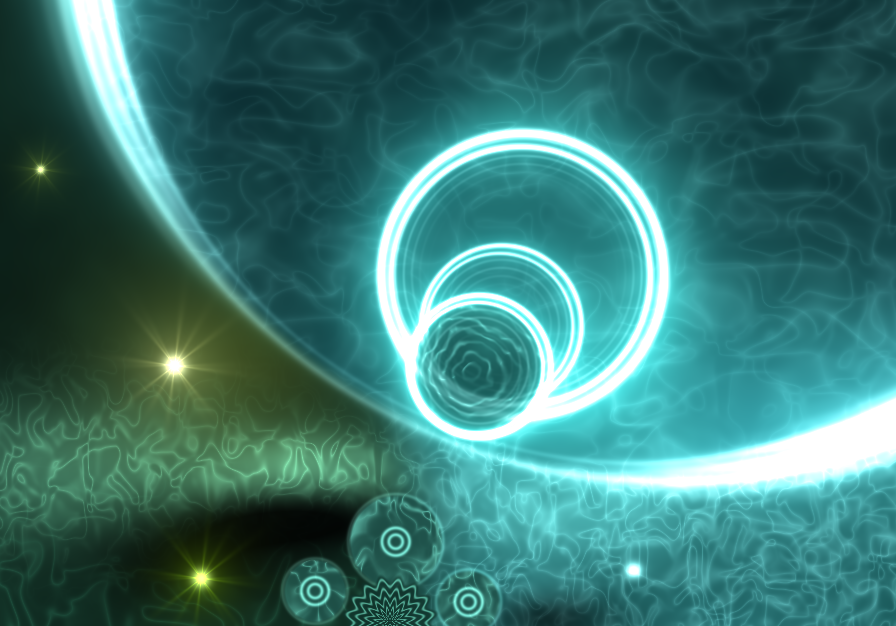
Give the GLSL for this background, as a Shadertoy shader.

```glsl
float hash(vec2 p) {
    return fract(sin(dot(p, vec2(127.1, 311.7))) * 43758.5453);
}

float noise(vec2 p) {
    vec2 i = floor(p), f = fract(p);
    f = f * f * (3.0 - 2.0 * f);
    return mix(mix(hash(i), hash(i + vec2(1, 0)), f.x),
               mix(hash(i + vec2(0, 1)), hash(i + vec2(1, 1)), f.x), f.y);
}

float fbm(vec2 p) {
    float sum = 0.0, amp = 0.5;
    for (int i = 0; i < 4; i++) {
        sum += amp * noise(p);
        p = mat2(1.6, 1.2, -1.2, 1.6) * p + 7.3;
        amp *= 0.5;
    }
    return sum;
}

// Soft threads along the middle level of warped noise
float threads(vec2 p) {
    vec2 warp = vec2(noise(p * 0.5), noise(p * 0.5 + 19.0));
    float n = noise(p + 3.0 * warp);
    return pow(1.0 - abs(2.0 * n - 1.0), 3.5);
}

float blob(vec2 p, vec2 center, vec2 size) {
    vec2 q = (p - center) / size;
    return exp(-dot(q, q));
}

float line(float d, float width) {
    return exp(-d * d / (width * width));
}

// Double luminous ring with a soft halo
vec3 ring(vec2 p, vec2 center, float radius, float width, float halo) {
    float d = length(p - center) - radius;
    float inner = length(p - center + vec2(0.003, 0.002)) - radius * 0.915;
    float core = line(d, width) + 0.75 * line(inner, width * 0.75);
    float streak = 0.12 * line(d + 0.03, 0.025) * pow(0.5 + 0.5 * sin(d * 480.0), 3.0);
    return vec3(0.90, 1.0, 1.0) * (core + streak)
         + vec3(0.15, 0.44, 0.43) * exp(-abs(d + 0.005) / halo);
}

// Star with a soft core and tapering rays
vec3 star(vec2 p, vec2 center, float size, vec3 tint) {
    vec2 q = (p - center) / size;
    float r = length(q), a = atan(q.y, q.x);
    float rays = pow(abs(cos(a * 4.0 + 0.5)), 30.0) + 0.6 * pow(abs(cos(a * 3.0)), 40.0);
    return tint * (0.5 * exp(-r * 0.9) + rays * exp(-r) * 0.35)
         + mix(tint, vec3(1), 0.6) * exp(-r * r * 6.0);
}

void mainImage(out vec4 fragColor, in vec2 fragCoord) {
    vec2 p = fragCoord / iResolution.y;
    float arc = length(p - vec2(1.067, 1.195)) - 0.966;
    float fine = threads(p * 34.0);
    float broad = threads(p * vec2(13.0, 19.0) + 5.0);
    float cloud = fbm(p * 6.0);

    // Teal space inside the great arc
    vec3 inside = mix(vec3(0.02, 0.12, 0.14), vec3(0.08, 0.25, 0.25), cloud);
    inside += vec3(0.08, 0.26, 0.25) * blob(p, vec2(0.86, 0.53), vec2(0.32));
    inside += vec3(0.10, 0.29, 0.30) * blob(p, vec2(1.22, 0.32), vec2(0.40, 0.20));
    inside += vec3(0.20, 0.29, 0.29) * (0.38 * broad + 0.28 * fine) * (0.2 + cloud);

    // Olive dusk, pale foam and dark hollows outside
    vec3 olive = vec3(0.03, 0.09, 0.07) + vec3(0.15, 0.13, 0.0) * blob(p, vec2(0.36, 0.43), vec2(0.22, 0.18));
    olive += vec3(0.03, 0.08, 0.06) * cloud;
    float grain = threads(p * vec2(65.0, 50.0));
    float foam = blob(p, vec2(0.12, 0.25), vec2(0.28, 0.11))
               + 1.2 * blob(p, vec2(0.50, 0.255 - 0.7 * (p.x - 0.5) * (p.x - 0.5)), vec2(0.17, 0.055));
    olive += vec3(0.27, 0.46, 0.37) * foam * (0.7 + 0.5 * grain);
    olive += vec3(0.05, 0.13, 0.10) * (1.0 - smoothstep(0.0, 0.3, p.y)) * (0.5 + fine);
    float hollow = blob(p, vec2(0.31, 0.10), vec2(0.17, 0.09))
                 + blob(p, vec2(0.50, 0.165), vec2(0.16, 0.045));
    olive *= 1.0 - 0.9 * min(hollow, 1.0);

    vec3 sea = vec3(0.08, 0.31, 0.31) + vec3(0.11, 0.20, 0.21) * cloud;
    sea += vec3(0.26, 0.36, 0.36) * (0.4 * fine + 0.35 * grain);
    sea += vec3(0.12, 0.22, 0.21) * blob(p, vec2(0.88, 0.19), vec2(0.26, 0.10));
    sea *= 1.0 - 0.6 * blob(p, vec2(0.88, 0.01), vec2(0.10, 0.04));
    vec3 outside = mix(olive, sea, smoothstep(0.58, 0.78, p.x + 0.1 * (cloud - 0.5)));
    vec3 color = mix(outside, inside, smoothstep(0.015, -0.025, arc));

    // Great arc, narrow at the pinch and broad at both ends
    float away = length(p - vec2(0.60, 0.30));
    float spread = smoothstep(0.15, 0.95, away);
    float rightEnd = smoothstep(0.7, 1.4, p.x);
    float shifted = arc + 0.018 * spread;
    float reach = arc > 0.0 ? 0.012 + 0.035 * spread : 0.018 + 0.10 * spread;
    color += vec3(0.22, 0.58, 0.60) * exp(-abs(arc) / reach) * (0.16 + 0.95 * spread);
    float strands = 0.85 + 0.15 * sin(arc * 260.0 + 3.0 * cloud);
    float power = 0.22 + 0.75 * spread + 0.4 * rightEnd;
    color += vec3(0.72, 0.80, 0.80) * line(shifted, 0.008 + 0.038 * spread) * strands * power;
    color += vec3(0.3, 0.4, 0.4) * line(arc + 0.022 + 0.03 * spread, 0.004 + 0.006 * spread) * (0.2 + spread);

    // Nested rings, with a dark swirling well in the smallest
    color += ring(p, vec2(0.835, 0.561), 0.226, 0.0070, 0.050);
    color += 0.7 * ring(p, vec2(0.801, 0.480), 0.128, 0.0038, 0.022);
    vec2 well = p - vec2(0.766, 0.4145);
    float wellMask = smoothstep(0.114, 0.092, length(well));
    float swirl = length(well + vec2(0.012, 0.010)) + 0.06 * fbm(p * 14.0);
    vec3 wellColor = vec3(0.06, 0.26, 0.25) + vec3(1.4, 3.2, 3.1) * max(length(well) - 0.045, 0.0);
    wellColor += vec3(0.08, 0.18, 0.17) * blob(p, vec2(0.785, 0.46), vec2(0.04));
    wellColor += vec3(0.25, 0.38, 0.36) * pow(0.5 + 0.5 * sin(swirl * 330.0), 3.0) * (0.2 + 0.7 * fine);
    color = mix(color, wellColor, 0.85 * wellMask);
    color += ring(p, vec2(0.766, 0.4145), 0.114, 0.0038, 0.016);

    // Ornate discs fanned around a scalloped hub
    vec2 hub = vec2(0.623, 0.005);
    for (int i = 0; i < 3; i++) {
        float k = float(i), a = 0.26 + 1.24 * k;
        vec2 q = p - hub - 0.13 * vec2(cos(a), sin(a));
        float size = 0.052 + 0.024 * sin(k * 1.57), r = length(q);
        float disc = smoothstep(size, size - 0.006, r);
        vec3 shade = vec3(0.12, 0.32, 0.29) + vec3(0.25, 0.42, 0.38) * grain * smoothstep(0.2, 1.0, r / size);
        color = mix(color, shade, disc * 0.9);
        color += vec3(0.35, 0.58, 0.54) * (line(r - size, 0.003) * 0.35 + line(r - 0.022, 0.003) + line(r - 0.011, 0.003));
    }
    vec2 h = p - hub;
    float petals = length(h) + 0.006 * cos(atan(h.y, h.x) * 16.0);
    float hubMask = smoothstep(0.075, 0.065, petals);
    float lace = pow(0.5 + 0.5 * sin(petals * 420.0), 3.0);
    color = mix(color, vec3(0.06, 0.20, 0.17) + vec3(0.30, 0.52, 0.46) * lace, hubMask * 0.85);

    // Stars and small sparkles
    color += star(p, vec2(0.279, 0.416), 0.040, vec3(0.80, 0.76, 0.50));
    color += star(p, vec2(0.3216, 0.076), 0.034, vec3(0.60, 0.85, 0.03));
    color += star(p, vec2(0.065, 0.729), 0.016, vec3(0.55, 0.58, 0.12));
    color += vec3(0.7, 0.95, 0.95) * line(length(p - vec2(1.013, 0.089)), 0.012);

    // Overbright cyan spills toward white
    color.r += 0.55 * max(color.g - 0.9, 0.0);
    fragColor = vec4(clamp(color, 0.0, 1.0), 1.0);
}
```
